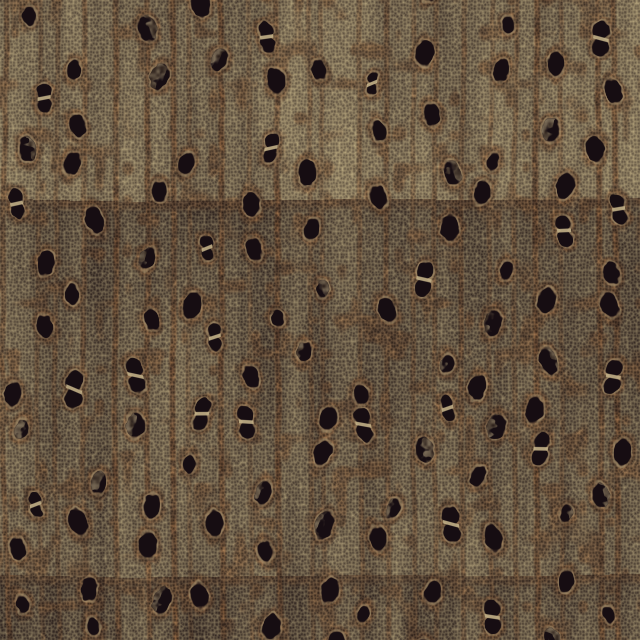
Reproduce this texture procedurally as a WebGL 2 fragment shader.

```glsl
#version 300 es
precision highp float;

uniform vec2 u_resolution;
out vec4 fragColor;

vec2 hash2(vec2 p) {
    vec3 q = fract(p.xyx * vec3(0.1031, 0.103, 0.0973));
    q += dot(q, q.yzx + 33.33);
    return fract((q.xx + q.yz) * q.zy);
}

float noise(vec2 p) {
    vec2 i = floor(p), f = fract(p);
    f = f * f * (3.0 - 2.0 * f);
    float low = mix(hash2(i).x, hash2(i + vec2(1, 0)).x, f.x);
    float high = mix(hash2(i + vec2(0, 1)).x, hash2(i + vec2(1, 1)).x, f.x);
    return mix(low, high, f.y);
}

// Distance to the nearest fibre centre: low in the lumen, high on the wall
float fibreCells(vec2 p) {
    vec2 id = floor(p);
    float nearest = 2.0;
    for (int y = -1; y <= 1; y++)
    for (int x = -1; x <= 1; x++) {
        vec2 cell = id + vec2(x, y);
        nearest = min(nearest, distance(p, cell + 0.2 + 0.6 * hash2(cell + 57.0)));
    }
    return nearest;
}

// Thin wavering vertical rays, one per column
float rays(vec2 p) {
    float x = 24.0 * (p.x + 0.012 * noise(p * vec2(4.0, 3.0)) + 0.003 * noise(p * vec2(9.0, 25.0)));
    vec2 h = hash2(vec2(floor(x), 7.0));
    float offset = abs(fract(x) - 0.5 - 0.6 * (h.x - 0.5));
    float line = 1.0 - smoothstep(0.04, 0.13 + 0.05 * h.y, offset);
    return line * (0.45 + 0.5 * h.y) * (0.65 + 0.5 * noise(vec2(x * 2.0, p.y * 40.0)));
}

void main() {
    vec2 p = gl_FragCoord.xy / u_resolution.y;
    float soft = max(0.0012, 0.7 / u_resolution.y);

    // Growth rings: pale at the lower edge, darkening upwards
    float ringPos = (p.y - 0.1 + 0.008 * (noise(vec2(p.x * 5.0, 3.0)) - 0.5)) / 0.5875;
    float phase = fract(ringPos);
    float tone = mix(0.49, 0.37, phase) + 0.1 * step(1.0, ringPos);
    tone -= 0.06 * smoothstep(0.9, 0.99, phase);

    // Fibre tissue with pale and dark strips
    float grain = fibreCells(p * vec2(200.0, 180.0)) - 0.42;
    float speck = noise(p * 260.0) - 0.5;
    tone += 0.65 * grain + 0.16 * speck;
    tone += 0.2 * (noise(p * vec2(26.0, 2.5)) - 0.5);
    tone += 0.13 * (noise(p * vec2(95.0, 5.0)) - 0.5);
    tone += 0.1 * (noise(p * vec2(9.0, 7.0) + 31.0) - 0.5);
    vec3 color = mix(vec3(0.2, 0.155, 0.135), vec3(0.7, 0.635, 0.48), clamp(tone, 0.0, 1.1));

    // Pores on a staggered jittered grid
    vec2 id = floor(p * 11.0);
    float halo = 0.0, rim = 0.0, lumen = 0.0, filling = 0.0, bar = 0.0;
    float rough = noise(p * 85.0);
    for (int y = -1; y <= 1; y++)
    for (int x = -1; x <= 1; x++) {
        vec2 cell = id + vec2(x, y);
        vec2 kind = hash2(cell + 113.0), shape = hash2(cell + 41.0);
        if (kind.y < 0.05) continue;
        vec2 center = cell + 0.5 + 0.62 * (hash2(cell + 19.0) - 0.5);
        center.y += 0.5 * mod(cell.x, 2.0);
        vec2 q = p - center / 11.0;
        q.x += q.y * 0.4 * (shape.y - 0.5);
        vec2 radius = vec2(0.0128, 0.0182) * mix(0.65, 1.13, sqrt(shape.x));
        bool isDouble = kind.x > 0.81;
        vec2 e = q;
        if (isDouble) {
            radius *= vec2(0.95, 0.74);
            e.y = abs(e.y) - radius.y * 0.88;
        }
        float d = (length(e / radius) - 1.0) * radius.x;
        d += 0.0035 * (noise(q * 130.0 + cell * 9.0) - 0.5);

        float inside = 1.0 - smoothstep(-soft, soft, d);
        float edge = smoothstep(-0.0015, 0.0005, d) * (1.0 - smoothstep(0.0015, 0.0042, d));
        halo = max(halo, (1.0 - smoothstep(0.002, 0.008 + 0.01 * rough, d)) * 0.9);
        rim = max(rim, edge * (0.2 + 0.8 * noise(q * 90.0 + cell * 5.0)));
        lumen = max(lumen, inside);

        // Membranes leave a crescent or patch in some pores
        if (kind.x < 0.3) {
            float side = q.x * (shape.y > 0.5 ? 1.0 : -1.0) + 0.3 * q.y;
            float patchy = side / radius.x + 1.3 * (noise(q * 150.0 + cell) - 0.5);
            filling = max(filling, inside * smoothstep(0.15, 0.65, patchy + 0.5 * step(kind.x, 0.09)));
        }
        if (isDouble) {
            float across = abs(q.y + q.x * 0.9 * (shape.x - 0.5));
            float span = 1.0 - smoothstep(radius.x * 0.85, radius.x, abs(q.x));
            bar = max(bar, span * (1.0 - smoothstep(0.0016, 0.0016 + 2.0 * soft, across)));
        }
    }

    // Brown stain along rays, ring edges and pore surrounds
    float ringEdge = smoothstep(0.965, 0.99, phase) * (0.3 + 0.4 * noise(p * 60.0));
    float blotch = 0.65 * smoothstep(0.62, 0.9, noise(p * vec2(45.0, 38.0) + 8.0));
    float stain = max(max(rays(p), halo), max(ringEdge, blotch));
    vec3 brown = mix(vec3(0.25, 0.16, 0.115), vec3(0.46, 0.31, 0.19), noise(p * 120.0 + 4.0));
    color = mix(color, brown * (1.0 + 0.9 * grain + 0.3 * speck), 0.8 * stain);

    // Pore walls, openings and cross walls
    color = mix(color, vec3(0.65, 0.57, 0.43), 0.75 * rim);
    color = mix(color, vec3(0.085, 0.05, 0.07), lumen * (1.0 - 0.3 * rim));
    vec3 membrane = mix(vec3(0.2, 0.15, 0.12), vec3(0.56, 0.5, 0.4), noise(p * 170.0));
    color = mix(color, membrane, 0.85 * filling);
    color = mix(color, vec3(0.76, 0.69, 0.53), 0.9 * bar);
    fragColor = vec4(color, 1.0);
}
```
